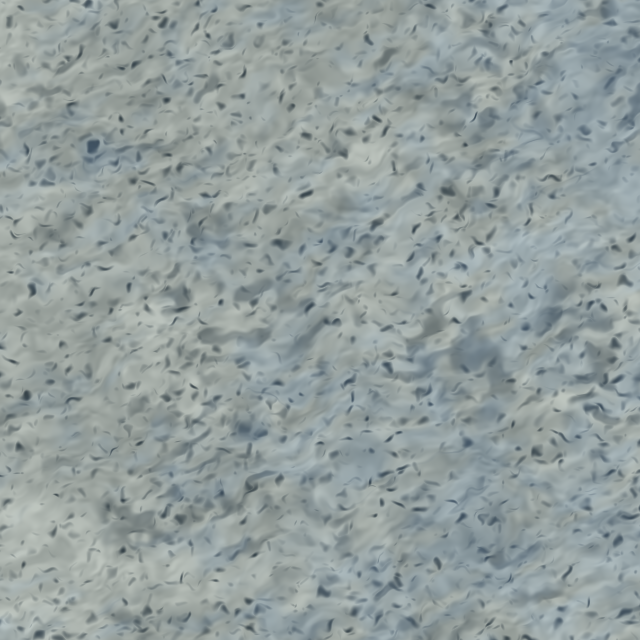
Reproduce this texture procedurally as a three.js fragment shader.

```glsl
// Pale grey-green granite with soft dark flecks, slanted grain and bluish clouds.
varying vec2 vUv;

const vec3 PALE = vec3(0.690, 0.728, 0.722);
const vec3 SHADE = vec3(0.485, 0.527, 0.530);
const vec3 DARK = vec3(0.190, 0.240, 0.265);
const vec3 NAVY = vec3(0.235, 0.310, 0.380);
const vec3 WARM_SHIFT = vec3(0.012, 0.004, -0.014);
const vec3 BLUE_SHIFT = vec3(-0.030, -0.010, 0.014);

const float TILT = 0.42;          // slant of the grain, radians
const float TILT_SPREAD = 1.9;    // random turn of single flecks
const float FLECK_CELLS = 42.0;   // large flecks across the canvas
const float SPOT_CELLS = 66.0;    // small faint flecks across the canvas
const float TONE = 0.66;          // mean lightness between SHADE and PALE
const float GRAIN_CONTRAST = 1.35;
const float WARP = 0.013;         // raggedness of the fleck outlines
const float SMEAR = 0.42;         // strength of the irregular dark smears

float hash(vec2 p) {
  vec3 q = fract(p.xyx * 0.1031);
  q += dot(q, q.yzx + 33.33);
  return fract((q.x + q.y) * q.z);
}

float noise(vec2 p) {
  vec2 i = floor(p);
  vec2 f = fract(p);
  f = f * f * (3.0 - 2.0 * f);
  float low = mix(hash(i), hash(i + vec2(1.0, 0.0)), f.x);
  float high = mix(hash(i + vec2(0.0, 1.0)), hash(i + 1.0), f.x);
  return mix(low, high, f.y);
}

float fbm(vec2 p) {
  float sum = 0.0;
  float amp = 0.533;
  for (int i = 0; i < 4; i++) {
    sum += amp * noise(p);
    p = p * 2.03 + 17.3;
    amp *= 0.5;
  }
  return sum;
}

// Turns a vector into axes along and across the given angle.
vec2 along(vec2 p, float angle) {
  float c = cos(angle);
  float s = sin(angle);
  return vec2(c * p.x + s * p.y, c * p.y - s * p.x);
}

// Scattered soft ellipses, one per cell at most; returns their darkness.
float flecks(vec2 uv, float cells, float density, float seed) {
  vec2 p = uv * cells;
  vec2 home = floor(p);
  float ink = 0.0;
  for (int y = -1; y <= 1; y++) {
    for (int x = -1; x <= 1; x++) {
      vec2 cell = home + vec2(float(x), float(y));
      vec2 key = cell + seed;
      vec2 centre = cell + vec2(hash(key), hash(key + 71.7));
      float clump = density * mix(0.2, 1.8, noise(centre / cells * 13.0 + seed));
      float present = step(hash(key + 133.1), clump);
      float angle = TILT + TILT_SPREAD * (hash(key + 211.9) - 0.5);
      vec2 radii = vec2(mix(0.24, 0.56, hash(key + 307.3)),
                        mix(0.16, 0.30, hash(key + 401.5)));
      float dist = length(along(p - centre, angle) / radii);
      float depth = mix(0.25, 1.0, pow(hash(key + 503.7), 1.5));
      ink = max(ink, present * depth * (1.0 - smoothstep(0.1, 1.25, dist)));
    }
  }
  return ink;
}

void main() {
  vec2 uv = vUv;
  vec2 bend = vec2(fbm(uv * 9.0), fbm(uv * 9.0 + 41.0)) - 0.5;
  vec2 ragged = vec2(noise(uv * 72.0), noise(uv * 72.0 + 63.0)) - 0.5;
  vec2 warped = uv + WARP * ragged;

  // Slanted streaks over broad mottling
  vec2 slant = along(uv + 0.07 * bend + 0.3 * WARP * ragged, TILT);
  float coarse = noise(slant * vec2(26.0, 52.0));
  float fine = noise(slant * vec2(66.0, 125.0) + 29.0);
  float cloud = fbm(uv * 8.0 + 11.0);
  float tone = TONE + GRAIN_CONTRAST
    * (0.36 * (coarse - 0.5) + 0.36 * (fine - 0.5) + 0.50 * (cloud - 0.5));
  vec3 color = mix(SHADE, PALE, clamp(tone, -0.1, 1.2));

  // Streaky blue tint, denser toward the right
  float drift = 0.35 * (uv.x - 0.5) + 0.7 * (fbm(uv * 7.0 + 5.0) - 0.5)
    + 0.6 * (noise(slant * vec2(22.0, 44.0) + 83.0) - 0.5)
    - 0.3 * (cloud - 0.5);
  float blue = smoothstep(-0.25, 0.45, drift);
  color += mix(WARM_SHIFT, BLUE_SHIFT, blue);
  vec3 ink = mix(DARK, NAVY, blue);

  // Irregular smears gathered in patches
  float patches = smoothstep(0.35, 0.70, fbm(uv * 10.0 + 37.0) + 0.12 * (uv.x - 0.5));
  float smear = smoothstep(0.50, 0.88, noise(slant * vec2(36.0, 66.0) + 151.0));
  color = mix(color, ink, SMEAR * smear * patches);

  // Thin wisps of blue vein
  float ridge = abs(fbm(slant * vec2(6.0, 12.0) + 53.0) - 0.5);
  float wisp = (1.0 - smoothstep(0.0, 0.03, ridge))
    * smoothstep(0.48, 0.72, noise(uv * 9.0 + 97.0));
  color = mix(color, NAVY, 0.25 * wisp * blue);

  // Small faint flecks, then large dark ones
  color = mix(color, ink, 0.40 * flecks(warped, SPOT_CELLS, 0.40, 19.0));
  color = mix(color, ink, 0.95 * flecks(warped, FLECK_CELLS, 0.48, 7.0));

  gl_FragColor = vec4(color, 1.0);
}
```
